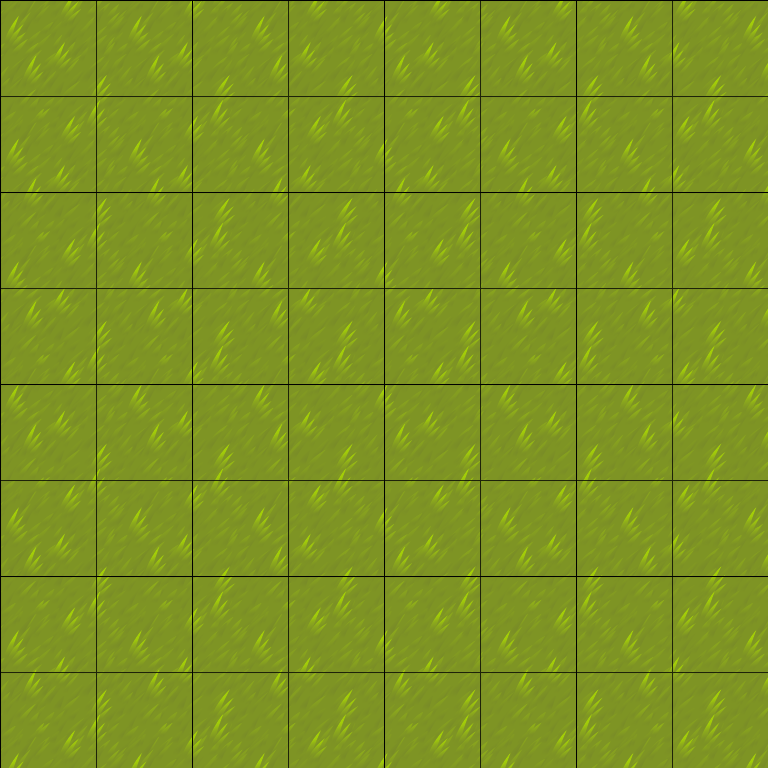
Reproduce this texture procedurally as a WebGL 2 fragment shader.

```glsl
#version 300 es
precision highp float;
// Meadow of slanted, curved grass blades under a thin dark 8 by 8 grid.
// The grass is a seamless tile with its own period: rows of small blades are
// painted from back to front, then sparse bright tufts are laid over them.

uniform vec2 u_resolution;
out vec4 fragColor;

const float GRID_CELLS = 8.0;
const float LINE_WIDTH = 0.00133;
const float GRASS_PERIOD = 0.16;
const vec2 BLADE_CELLS = vec2(11.0);
const vec2 TUFT_CELLS = vec2(3.0, 2.0);

const vec3 SHADE_GREEN = vec3(0.475, 0.550, 0.152);
const vec3 LEAF_GREEN = vec3(0.550, 0.665, 0.108);
const vec3 TIP_GREEN = vec3(0.640, 0.810, 0.025);

vec4 hash4(vec2 cell, float seed) {
    vec4 h = fract(vec4(cell.xyx, seed) * vec4(0.1031, 0.1030, 0.0973, 0.1099));
    h += dot(h, h.wzxy + 33.33);
    return fract((h.xxyz + h.yzzw) * h.zywx);
}

// Blade from its root at q = 0: x is coverage, y is height along it, z is side.
vec3 blade(vec2 q, float height, float lean, float halfWidth, float blur) {
    float t = q.y / height;
    if (t <= 0.0 || t >= 1.0) return vec3(0.0);
    float slope = 1.5 * lean * sqrt(t) / height;
    float side = (q.x - lean * pow(t, 1.5)) * inversesqrt(1.0 + slope * slope);
    float width = halfWidth * (1.0 - t * t);
    float cover = smoothstep(blur, -blur, abs(side) - width);
    cover *= smoothstep(0.0, 0.4, t) * smoothstep(1.0, 0.92, t);
    return vec3(cover, t, clamp(side / halfWidth, -1.0, 1.0));
}

// Lays one blade over the tone below, lighter to its tip and its left edge.
float paint(float tone, vec3 b, float tipTone) {
    float bladeTone = tipTone * smoothstep(0.0, 0.85, b.y) - 0.07 * b.z;
    return mix(tone, bladeTone, b.x);
}

float smallBlades(vec2 p, float blur) {
    float tone = 0.15;
    vec2 home = floor(p * BLADE_CELLS);
    for (int j = 0; j >= -3; j--) {
        for (int i = -2; i <= 1; i++) {
            vec2 cell = home + vec2(i, j);
            vec2 wrapped = mod(cell, BLADE_CELLS);
            vec4 place = hash4(wrapped, 3.0);
            vec4 form = hash4(wrapped, 17.0);
            vec2 root = (cell + place.xy) / BLADE_CELLS;
            float height = mix(0.11, 0.20, place.z);
            float lean = height * mix(0.50, 0.85, place.w);
            float patchy = 0.85 + 0.15 * sin(6.28319 * (root.x + 2.0 * root.y));
            vec3 b = blade(p - root, height, lean, mix(0.017, 0.028, form.x), blur);
            tone = paint(tone, b, mix(0.08, 0.68, form.y) * patchy);
        }
    }
    return tone;
}

float brightTufts(float tone, vec2 p, float blur) {
    vec2 home = floor(p * TUFT_CELLS);
    for (int j = 0; j >= -1; j--) {
        for (int i = -1; i <= 1; i++) {
            vec2 cell = home + vec2(i, j);
            vec4 place = hash4(mod(cell, TUFT_CELLS), 41.0);
            vec2 root = (cell + 0.1 + 0.8 * place.xy) / TUFT_CELLS;
            // Three blades fan out, each shorter and leaning further.
            for (int k = 0; k < 3; k++) {
                float rank = float(k);
                float height = mix(0.19, 0.29, place.z) * (1.0 - 0.22 * rank);
                float lean = height * (0.36 + 0.18 * rank + 0.15 * place.w);
                vec2 q = p - root - vec2(0.024, -0.012) * rank;
                vec3 b = blade(q, height, lean, 0.025 - 0.003 * rank, blur);
                tone = paint(tone, b, 1.0 - 0.12 * rank);
            }
        }
    }
    return tone;
}

vec3 grassColor(float tone) {
    vec3 color = mix(SHADE_GREEN, LEAF_GREEN, clamp(tone / 0.6, 0.0, 1.0));
    return mix(color, TIP_GREEN, smoothstep(0.55, 1.0, tone));
}

// Share of the pixel covered by a grid line; every second line is fainter.
float gridLine(float x, float pixel) {
    float g = x * GRID_CELLS;
    float index = floor(g + 0.5);
    float d = (g - index) / GRID_CELLS;
    float overlap = min(d + 0.5 * pixel, LINE_WIDTH) - max(d - 0.5 * pixel, 0.0);
    float ink = mix(1.0, 0.76, mod(index, 2.0));
    return ink * clamp(overlap / pixel, 0.0, 1.0);
}

void main() {
    vec2 uv = gl_FragCoord.xy / u_resolution;
    vec2 pixel = 1.0 / u_resolution;

    vec2 p = vec2(uv.x, uv.y - 1.0) / GRASS_PERIOD;
    float blur = 0.6 * pixel.y / GRASS_PERIOD;
    float tone = brightTufts(smallBlades(p, blur), p, blur);

    float line = max(gridLine(uv.x, pixel.x), gridLine(1.0 - uv.y, pixel.y));
    fragColor = vec4(grassColor(tone) * (1.0 - line), 1.0);
}
```
